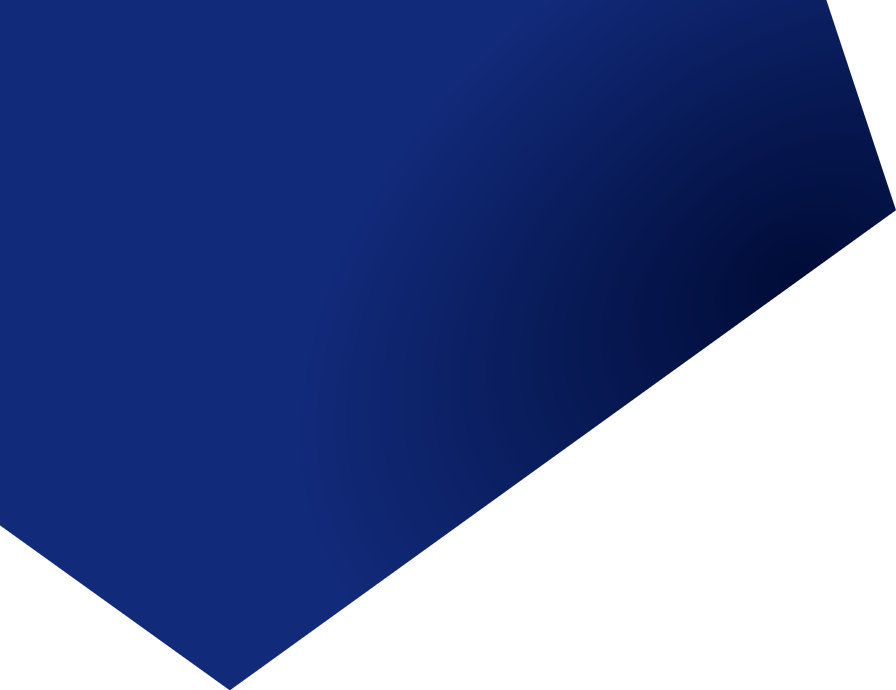
This background is drawn by a WebGL 2 fragment shader. Its source:

```glsl
#version 300 es
precision highp float;

uniform vec2 u_resolution;
out vec4 fragColor;

// Panel corners and glow, in units of canvas height
#define ASPECT 1.2995
#define CORNER_LEFT vec2(0.0, 0.2386)
#define CORNER_BOTTOM vec2(0.3333, -0.0005)
#define CORNER_RIGHT vec2(1.2995, 0.6954)
#define CORNER_TOP vec2(1.1985, 1.0)
#define SHADE_CENTER vec2(1.1506, 0.6024)
#define SHADE_RADII vec2(0.795, 0.530)
#define BLUE vec3(0.067, 0.163, 0.475)
#define NAVY vec3(0.0, 0.048, 0.220)
#define PAPER vec3(1.0)

// Signed distance to the line a-b, positive on its left side
float leftOf(vec2 p, vec2 a, vec2 b) {
    vec2 along = normalize(b - a);
    return dot(p - a, vec2(-along.y, along.x));
}

// Elliptical shade whose long axis runs beside the lower right edge
vec3 panelColor(vec2 p) {
    vec2 axis = normalize(CORNER_RIGHT - CORNER_BOTTOM);
    vec2 offset = p - SHADE_CENTER;
    vec2 local = vec2(dot(offset, axis), dot(offset, vec2(-axis.y, axis.x)));
    float radius = length(local / SHADE_RADII);
    return mix(NAVY, BLUE, clamp(radius, 0.0, 1.0));
}

void main() {
    vec2 p = gl_FragCoord.xy / u_resolution * vec2(ASPECT, 1.0);
    float pixel = 1.0 / u_resolution.y;

    // Convex panel as the overlap of three half planes
    float inside = leftOf(p, CORNER_LEFT, CORNER_BOTTOM);
    inside = min(inside, leftOf(p, CORNER_BOTTOM, CORNER_RIGHT));
    inside = min(inside, leftOf(p, CORNER_RIGHT, CORNER_TOP));
    float coverage = clamp(inside / pixel + 0.5, 0.0, 1.0);

    fragColor = vec4(mix(PAPER, panelColor(p), coverage), 1.0);
}
```
